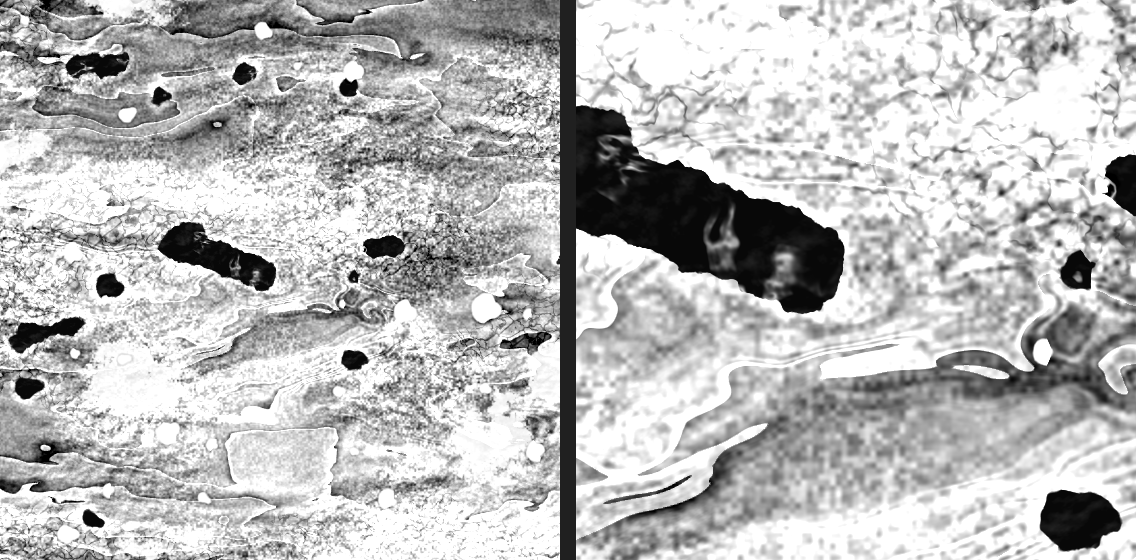
Left, the full canvas; right, a detail of the centre.
A WebGL 2 fragment shader for this texture:

```glsl
#version 300 es
precision highp float;
// Poured monochrome paint: warped, sideways-stretched noise forms terraced pools
// with dark rims and marbled veins. Embossed crust, cells and grain add texture;
// scattered glossy black runs and white drops lie on top.

uniform vec2 u_resolution;
out vec4 outColor;

const vec2  FLOW_SCALE    = vec2(1.7, 5.2);   // pools are wider than tall
const vec2  STREAK_SCALE  = vec2(5.0, 34.0);
const vec2  CRUST_SCALE   = vec2(36.0, 52.0);
const float WARP          = 0.9;
const float TERRACES      = 3.4;
const float MEAN_TONE     = 0.79;
const float BROAD_GAIN    = 0.62;
const float STREAK_GAIN   = 0.42;
const float CRUST_GAIN    = 0.75;
const float GRAIN_GAIN    = 0.30;
const float RIM_DEPTH     = 0.75;
const float CELL_SCALE    = 52.0;

float hash(vec2 p) {
    vec3 q = fract(p.xyx * 0.1031);
    q += dot(q, q.yzx + 33.33);
    return fract((q.x + q.y) * q.z);
}

// Signed value noise, -1 to 1
float noise(vec2 p) {
    vec2 i = floor(p), f = fract(p);
    f = f * f * (3.0 - 2.0 * f);
    float low  = mix(hash(i), hash(i + vec2(1, 0)), f.x);
    float high = mix(hash(i + vec2(0, 1)), hash(i + vec2(1, 1)), f.x);
    return 2.0 * mix(low, high, f.y) - 1.0;
}

float fbm(vec2 p) {
    float sum = 0.0, amp = 0.5;
    for (int i = 0; i < 5; i++) {
        sum += amp * noise(p);
        p = p * 2.03 + 17.3;
        amp *= 0.5;
    }
    return sum;
}

// Gap between the two nearest cell centres: zero on cell borders
float cellBorder(vec2 p) {
    vec2 base = floor(p);
    float first = 9.0, second = 9.0;
    for (int j = -1; j <= 1; j++)
    for (int i = -1; i <= 1; i++) {
        vec2 id = base + vec2(i, j);
        float d = length(id + vec2(hash(id), hash(id + 71.0)) - p);
        second = min(second, max(first, d));
        first = min(first, d);
    }
    return second - first;
}

// Distance to scattered tapering capsules, one at most per grid cell
float drops(vec2 p, float grid, float chance, vec2 radii, float reach, float seed) {
    vec2 base = floor(p * grid);
    float dist = 1.0;
    for (int j = -1; j <= 1; j++)
    for (int i = -1; i <= 1; i++) {
        vec2 id = base + vec2(i, j), key = id + seed;
        if (hash(key) > chance) continue;
        vec2 centre = (id + 0.2 + 0.6 * vec2(hash(key + 13.0), hash(key + 29.0))) / grid;
        float angle = 1.1 * (hash(key + 41.0) - 0.5);
        vec2 axis = reach * hash(key + 53.0) * vec2(cos(angle), sin(angle));
        float t = clamp(dot(p - centre, axis) / max(dot(axis, axis), 1e-6), 0.0, 1.0);
        float size = hash(key + 67.0);
        float radius = mix(radii.x, radii.y, size * size) * mix(1.0, 0.55, t);
        dist = min(dist, length(p - centre - axis * t) - radius);
    }
    return dist;
}

void main() {
    float side = min(u_resolution.x, u_resolution.y);
    vec2 p = gl_FragCoord.xy / side;
    float soft = 1.2 / side;

    // Flow field and its terraces
    vec2 bend = vec2(fbm(p * vec2(2.0, 4.0) + 3.1), fbm(p * vec2(2.0, 3.5) + 47.7));
    vec2 q = p * FLOW_SCALE + WARP * bend;
    float flow = fbm(q + 8.4);
    float level = flow * TERRACES + 0.5 * p.y + 10.0;
    float step01 = fract(level), pool = floor(level);
    float cut = smoothstep(0.0, max(fwidth(level), 1e-4), step01);
    float shade = mix(hash(vec2(pool - 1.0, 5.0)), hash(vec2(pool, 5.0)), cut) - 0.5;

    // Broad tone, streaks and pool rims
    float patchy = fbm(p * vec2(4.0, 7.0) + 91.0);
    float tone = MEAN_TONE + BROAD_GAIN * fbm(q * 1.3 + 60.0) + 0.22 * shade;
    tone += 0.14 * (p.x - 0.5) - 0.16 * (p.y - 0.5);
    vec2 streakPos = (p + vec2(0.0, 0.09) * bend) * STREAK_SCALE;
    tone += STREAK_GAIN * fbm(streakPos + 2.0 * bend);
    float rimMask = smoothstep(-0.12, 0.25, patchy);
    tone -= RIM_DEPTH * rimMask * cut * exp(-11.0 * step01);
    tone += 0.28 * smoothstep(0.84, 0.97, step01) * (1.0 - cut * step(step01, 0.5));

    // Marbled veins in a drifting band
    float band = exp(-pow((p.y - 0.42 + 0.25 * (p.x - 0.5) + 0.2 * bend.x) / 0.11, 2.0));
    float vein = sin(level * 26.0 + 4.0 * bend.y);
    tone += band * (0.17 * vein - 0.06);

    // Embossed crust, cells and grain
    vec2 light = vec2(-0.0016, 0.0022) * CRUST_SCALE;
    vec2 crustPos = p * CRUST_SCALE + 2.0 * bend;
    float relief = fbm(crustPos + light) - fbm(crustPos - light);
    tone += CRUST_GAIN * relief * smoothstep(-0.35, 0.3, fbm(p * 4.0 + 23.0));
    float crackle = cellBorder(p * CELL_SCALE * vec2(0.85, 1.1) + 1.5 * fbm(p * 30.0));
    float cellMask = smoothstep(0.0, 0.25, fbm(p * vec2(3.0, 5.0) + 133.0));
    tone += 0.36 * cellMask * (smoothstep(0.0, 0.3, crackle) - 0.6);
    float grain = noise(p * 290.0) + 0.6 * noise(p * 150.0 + 9.0);
    tone += GRAIN_GAIN * grain * (0.35 + 0.65 * smoothstep(-0.2, 0.3, -patchy));

    // Ragged white wash
    float wash = fbm(p * vec2(3.5, 6.0) + 211.0) + 0.16 * fbm(p * 45.0) + 0.04 * grain;
    tone = mix(tone, 1.05, 0.85 * smoothstep(0.24, 0.36, wash));

    // Glossy black runs and small eyes, each with a pale rim
    float ragged = 0.035 * fbm(p * 11.0 + 5.0) + 0.012 * fbm(p * 48.0);
    float runs = drops(p, 4.0, 0.36, vec2(0.018, 0.042), 0.17, 7.0) + ragged;
    float eyes = drops(p, 9.0, 0.11, vec2(0.009, 0.022), 0.02, 311.0) + 0.5 * ragged;
    float black = min(runs, eyes);
    tone += 0.3 * smoothstep(0.016, 0.004, black);
    float ridge = 1.0 - abs(fbm(p * vec2(16.0, 24.0) + 3.0 * bend)) * 5.0;
    float glint = smoothstep(0.55, 1.0, ridge) * smoothstep(0.02, 0.3, fbm(p * 14.0 + 77.0));
    float gloss = 0.03 + 0.85 * glint * (0.65 + 0.35 * grain) + 0.25 * max(relief, 0.0);
    tone = mix(tone, gloss, smoothstep(soft, -soft, black));

    // White drops with a faint shadow at the edge
    float white = drops(p, 12.0, 0.22, vec2(0.006, 0.027), 0.012, 523.0) + 0.3 * ragged;
    tone -= 0.14 * smoothstep(0.006, 0.0, white);
    tone = mix(tone, 1.0, smoothstep(soft, -soft, white));

    outColor = vec4(vec3(clamp(tone, 0.0, 1.0)), 1.0);
}
```
